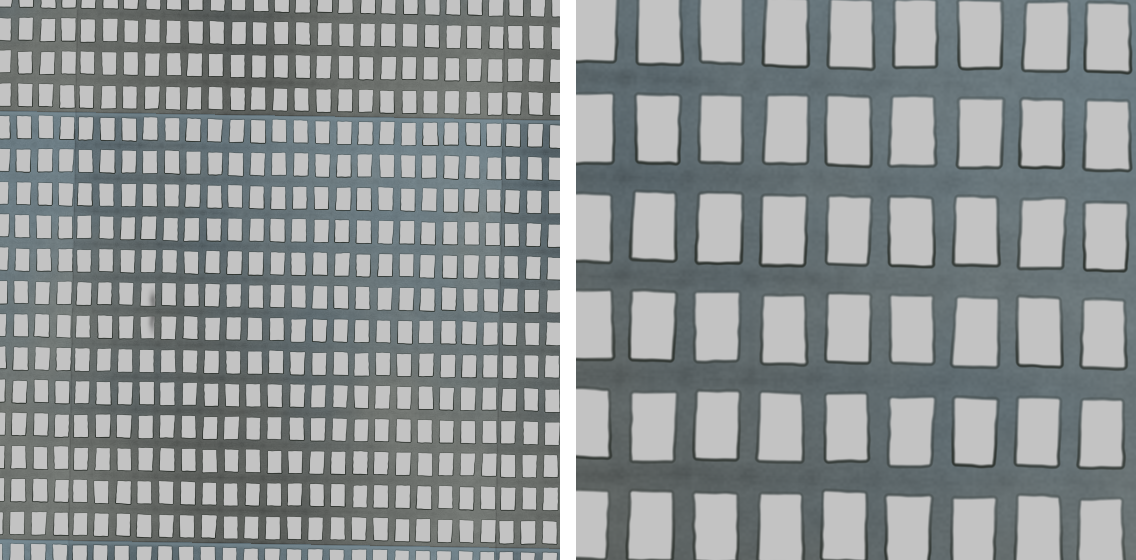
Left, the full canvas; right, a detail of the centre.
Reproduce this texture procedurally as a three.js fragment shader.

```glsl
// Weathered sheet metal panels punched with rows of upright rectangular holes.
// Each panel is 20 by 13 holes on a slightly turned grid; hashes bend every hole
// and layered noise stains the metal, cool at a panel's top and drab below.
#define TURN 0.0168
#define PANEL vec2(0.7630, 0.7650)
#define SEAM vec2(0.1387, 0.1980)
#define PITCH vec2(0.03836, 0.0590)
#define COUNT vec2(20.0, 13.0)
#define FIRST vec2(0.0195, 0.0282)
#define HALF_HOLE vec2(0.01225, 0.01975)
#define CORNER 0.0012
#define JITTER 0.0011
#define RIM 0.0013
#define SOFT 0.0010
#define GRIME 0.10

varying vec2 vUv;

float hash(vec2 p) {
  return fract(sin(dot(p, vec2(127.1, 311.7))) * 43758.545);
}

float noise(vec2 p) {
  vec2 i = floor(p), f = fract(p);
  f = f * f * (3.0 - 2.0 * f);
  return mix(mix(hash(i), hash(i + vec2(1.0, 0.0)), f.x),
             mix(hash(i + vec2(0.0, 1.0)), hash(i + vec2(1.0, 1.0)), f.x), f.y);
}

float fbm(vec2 p) {
  float sum = 0.0, amp = 0.5;
  for (int i = 0; i < 4; i++) {
    sum += amp * noise(p);
    p = p * 2.07 + 13.7;
    amp *= 0.5;
  }
  return sum;
}

float roundBox(vec2 p, vec2 halfSize, float r) {
  vec2 d = abs(p) - halfSize + r;
  return length(max(d, 0.0)) + min(max(d.x, d.y), 0.0) - r;
}

// Distance to a punched hole, bent by its own random shift, skew and taper
float holeDistance(vec2 c, vec2 id) {
  vec2 shift = vec2(hash(id), hash(id + 7.3)) - 0.5;
  vec2 skew = vec2(hash(id + 19.1), hash(id + 31.7)) - 0.5;
  float taper = hash(id + 43.9) - 0.5;
  c -= shift * 2.0 * JITTER;
  c += skew * vec2(0.065, 0.075) * c.yx;
  c.x *= 1.0 + taper * 0.09 * c.y / HALF_HOLE.y;
  float wobble = noise(c * 160.0 + id * 5.3) - 0.5;
  vec2 size = HALF_HOLE + (hash(id + 57.0) - 0.5) * 0.0007;
  return roundBox(c, size, CORNER) + wobble * 0.0008;
}

// Stained metal; f is the place within a panel, from its upper left corner
vec3 metalColor(vec2 p, vec2 f, vec2 c) {
  vec3 coolSteel = vec3(0.425, 0.490, 0.520);
  vec3 drabSteel = vec3(0.425, 0.440, 0.425);
  vec3 paleEdge = vec3(0.475, 0.550, 0.585);
  float cloud = fbm(p * 7.0) - 0.47;
  vec3 col = mix(coolSteel, drabSteel, smoothstep(0.0, 0.85, f.y + cloud * 0.7));

  // Broad dark stain drifting right on the way down
  float off = (f.x - mix(0.12, 0.42, f.y)) / 0.27;
  float stain = exp(-off * off);
  col *= 1.0 + 0.04 * smoothstep(0.45, 0.85, f.x) - 0.14 * stain;

  // Grime along the bars, strongest in the stain and at crossings
  float acrossBar = smoothstep(0.65, 1.0, abs(c.y) / (PITCH.y * 0.5));
  float crossing = acrossBar * smoothstep(0.55, 1.0, abs(c.x) / (PITCH.x * 0.5));
  float streak = fbm(p * vec2(25.0, 240.0));
  col *= 1.0 - GRIME * (0.35 + stain) * (acrossBar * streak + 0.5 * crossing);
  col *= 1.0 + 0.22 * cloud + 0.10 * (fbm(p * 90.0) - 0.47);
  col += 0.025 * (noise(p * 520.0) - 0.5);

  // Pale lip below each level seam, thin dark lines on the seams
  col = mix(col, paleEdge, 0.65 * (1.0 - smoothstep(0.003, 0.014, f.y)));
  vec2 gap = min(f, 1.0 - f) * PANEL;
  col *= 1.0 - 0.16 * (1.0 - smoothstep(0.0005, 0.0022, gap.y));
  col *= 1.0 - 0.10 * (1.0 - smoothstep(0.0005, 0.0025, gap.x));
  return col;
}

void main() {
  vec3 backdrop = vec3(0.765, 0.765, 0.765);
  vec3 rimDark = vec3(0.17, 0.19, 0.17);

  // Turned grid, measured downward from the upper left
  vec2 q = vec2(vUv.x, 1.0 - vUv.y);
  vec2 p = q + TURN * vec2(q.y, -q.x);
  vec2 panel = floor((p - SEAM) / PANEL);
  vec2 local = p - SEAM - panel * PANEL;
  vec2 cell = clamp(floor((local - FIRST) / PITCH + 0.5), vec2(0.0), COUNT - 1.0);
  vec2 c = local - FIRST - cell * PITCH;
  vec2 id = cell + panel * 32.0;
  float d = holeDistance(c, id);

  // Metal with a dark cut rim, heavier toward the bottom of a hole
  vec3 col = metalColor(p, local / PANEL, c);
  float rim = 1.0 - smoothstep(RIM * 0.5, RIM * 1.5, abs(d - RIM * 0.4));
  float weight = mix(0.3, 0.9, smoothstep(-0.8, 0.9, c.y / HALF_HOLE.y));
  col = mix(col, rimDark, rim * weight * mix(0.5, 1.0, hash(id + 71.0)));

  // Open hole, with one faint upright smudge behind the sheet
  vec2 s = (q - vec2(0.273, 0.557)) / vec2(0.0065, 0.036);
  float smudge = exp(-s.x * s.x - pow(abs(s.y), 4.0)) * (0.6 + 0.5 * noise(q * 90.0));
  vec3 behind = backdrop * (1.0 - 0.38 * smudge);
  col = mix(behind, col, smoothstep(-SOFT, SOFT, d));
  gl_FragColor = vec4(col, 1.0);
}
```
